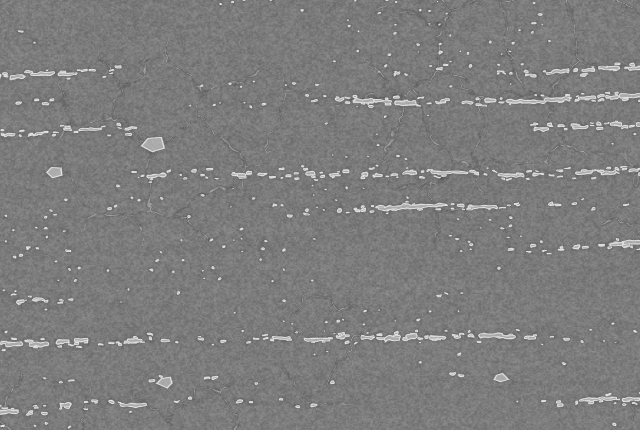
Reproduce this texture procedurally as a Shadertoy shader.

```glsl
// Grey micrograph of rolled metal: bright particle stringers, faint grain boundaries, fine grain.

const float BASE = 0.484;          // matrix grey
const float BODY = 0.67;           // inside of large particles
const float RIM = 0.88;            // bright particle edges
const float HALO = 0.075;          // darkening around particles
const float GRAIN = 0.085;         // contrast of the fine grain
const float ROWS = 11.0;           // stringers over the height
const float TILT = 0.012;          // rise of the stringers to the right
const float BOUNDARY_SCALE = 6.0;  // metal grains over the height
const float SPECK_CELL = 0.024;    // spacing of loose specks
const int CHUNKS = 4;              // large angular particles
const float TAU = 6.28319;

float hash(vec2 p) {
    vec3 q = fract(p.xyx * 0.1031);
    q += dot(q, q.yzx + 33.33);
    return fract((q.x + q.y) * q.z);
}

vec2 hash2(vec2 p) {
    return vec2(hash(p), hash(p + 71.7));
}

float noise(vec2 p) {
    vec2 i = floor(p), f = fract(p);
    f = f * f * (3.0 - 2.0 * f);
    return mix(mix(hash(i), hash(i + vec2(1, 0)), f.x),
               mix(hash(i + vec2(0, 1)), hash(i + vec2(1, 1)), f.x), f.y);
}

float capsule(vec2 p, float halfLength, float radius) {
    return length(vec2(max(abs(p.x) - halfLength, 0.0), p.y)) - radius;
}

// Rows of broken, elongated particles: layer 0 is long, layers 1 and 2 are short
float stringers(vec2 p) {
    float d = 1.0;
    for (float row = 0.0; row < ROWS; row++) {
        float y = (row + 0.5 + 0.7 * (hash(vec2(row, 3.0)) - 0.5)) / ROWS;
        y = p.y - y - TILT * (p.x - 0.75) - 0.012 * (noise(vec2(p.x * 4.0, row * 7.0)) - 0.5);
        if (abs(y) > 0.045) continue;
        for (float layer = 0.0; layer < 3.0; layer++) {
            float cell = layer < 0.5 ? 0.058 : 0.019;
            for (float n = -1.0; n <= 1.0; n++) {
                float id = floor(p.x / cell) + n;
                vec2 seed = vec2(id + 40.0 * layer, row * 13.0 + layer * 5.0);
                vec2 h = hash2(seed), g = hash2(seed + 17.3);
                float x = (id + 0.5 + 0.5 * (h.x - 0.5)) * cell;
                float density = noise(vec2(x * 2.0 + 5.0, row * 9.0 + 2.0));
                float chance = layer < 0.5 ? smoothstep(0.45, 0.8, density)
                                           : 0.7 * smoothstep(0.25, 0.75, density);
                if (h.y > chance) continue;
                float halfLength = cell * mix(0.05, layer < 0.5 ? 0.5 : 0.3, g.x);
                float radius = layer < 0.5 ? mix(0.003, 0.0058, density * g.y + 0.2)
                                           : mix(0.0016, 0.004, g.y);
                float spread = layer < 0.5 ? 0.007 : 0.014 * layer;
                float offset = spread * (hash(seed + 29.1) - 0.5);
                d = min(d, capsule(vec2(p.x - x, y - offset), halfLength, radius));
            }
        }
    }
    return d;
}

// Loose round specks, gathered in flat patches
float specks(vec2 p) {
    vec2 id = floor(p / SPECK_CELL);
    float patchy = noise(id * SPECK_CELL * vec2(3.5, 9.0) + 20.0);
    if (hash(id + 9.0) > 0.3 * smoothstep(0.45, 0.9, patchy)) return 1.0;
    vec2 center = (id + 0.25 + 0.5 * hash2(id)) * SPECK_CELL;
    return length((p - center) * vec2(0.8, 1.0)) - mix(0.0013, 0.0036, hash(id + 4.0));
}

// A few convex blocks with random sides
float chunks(vec2 p, float aspect) {
    float d = 1.0;
    for (int i = 0; i < CHUNKS; i++) {
        vec2 seed = vec2(float(i) * 3.0 + 1.0, 57.0);
        vec2 q = p - hash2(seed) * vec2(aspect, 0.9);
        float size = mix(0.008, 0.018, hash(seed + 5.0)), block = -1.0;
        for (float k = 0.0; k < 5.0; k++) {
            float angle = TAU * (k + 0.6 * hash(seed + k)) / 5.0;
            block = max(block, dot(q * vec2(0.75, 1.1), vec2(cos(angle), sin(angle))) - size);
        }
        d = min(d, block);
    }
    return d;
}

// Distance to the border between the two nearest cell centers
float boundary(vec2 p) {
    vec2 base = floor(p), nearest = vec2(9.0), second = vec2(9.0);
    for (int j = -1; j <= 1; j++)
    for (int i = -1; i <= 1; i++) {
        vec2 id = base + vec2(i, j), c = id + hash2(id + 31.0) - p;
        if (dot(c, c) < dot(nearest, nearest)) { second = nearest; nearest = c; }
        else if (dot(c, c) < dot(second, second)) second = c;
    }
    return 0.5 * (dot(second, second) - dot(nearest, nearest)) / length(second - nearest);
}

void mainImage(out vec4 fragColor, in vec2 fragCoord) {
    vec2 p = fragCoord / iResolution.y;
    float aspect = iResolution.x / iResolution.y, soft = 0.0006 + 0.4 / iResolution.y;

    // Matrix with fine grain and faint rolling bands
    float grey = BASE + GRAIN * (noise(p * vec2(300, 340)) - 0.5)
               + 0.7 * GRAIN * (noise(p * vec2(140, 170) + 8.0) - 0.5)
               + 0.014 * (noise(p * vec2(3, 45)) - 0.5);

    // Broken grain boundaries: thin light line beside a dark groove
    vec2 wobble = vec2(noise(p * 28.0), noise(p * 28.0 + 50.0)) - 0.5;
    wobble += 0.4 * (vec2(noise(p * 90.0), noise(p * 90.0 + 50.0)) - 0.5);
    float edge = boundary((p + 0.028 * wobble) * BOUNDARY_SCALE) / BOUNDARY_SCALE;
    float visible = smoothstep(0.4, 0.65, noise(p * 4.0 + 12.0));
    float broken = smoothstep(0.3, 0.8, noise(p * 75.0 + 3.0));
    grey += visible * (0.17 * broken * exp(-pow(edge / 0.0014, 2.0))
                     - 0.06 * exp(-pow((edge - 0.002) / 0.002, 2.0)));

    // Particles with dark surround and bright rim
    vec2 rough = p + 0.005 * (vec2(noise(p * 95.0), noise(p * 95.0 + 30.0)) - 0.5);
    float d = min(min(stringers(rough), specks(rough)), chunks(p, aspect));
    grey -= HALO * exp(-max(d, 0.0) / 0.003);
    float tone = mix(RIM, BODY, smoothstep(0.0012, 0.004, -d));
    tone += 0.5 * GRAIN * (noise(p * 220.0) - 0.5);
    grey = mix(grey, tone, smoothstep(soft, -soft, d));

    fragColor = vec4(vec3(grey), 1.0);
}
```
